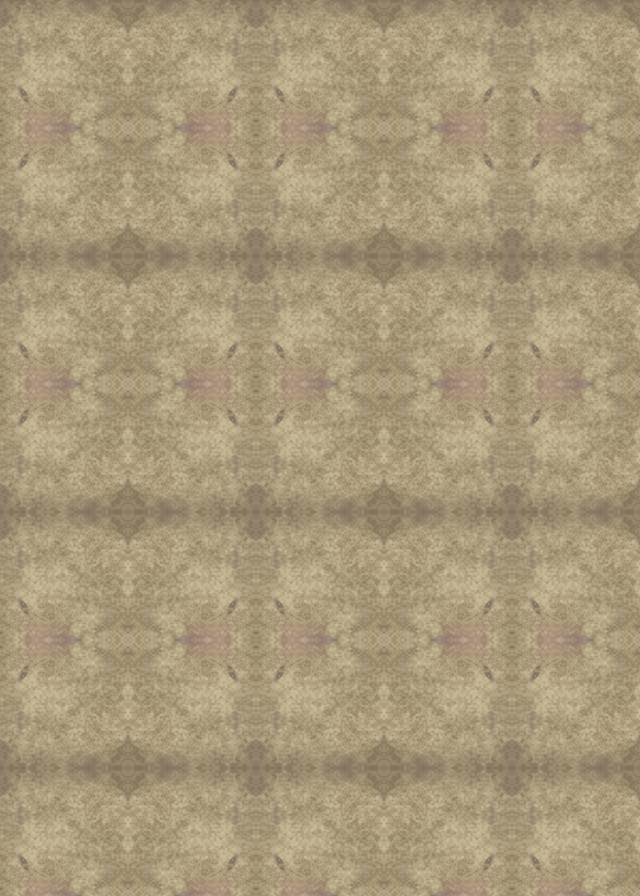
This pattern is drawn by a Shadertoy shader. Its source:

```glsl
// Aged, stained parchment tiled as a kaleidoscope: each cell is mirrored across and down.
// Layered noise gives the mottling; speckled blobs, bands and threads give the stains.
// All detail is computed in the folded cell, so every repeat is the same.
#define CELLS_DOWN 3.5
#define MOTTLE 1.5
#define GRAIN 0.62
#define BAND_DEPTH 0.40
#define STAIN 0.5
#define DARK vec3(0.570, 0.515, 0.390)
#define LIGHT vec3(0.765, 0.705, 0.570)
#define GREY vec3(0.53, 0.48, 0.41)
#define PINK vec3(0.66, 0.53, 0.47)
#define PURPLE vec3(0.48, 0.38, 0.42)
#define OCHRE vec3(0.69, 0.58, 0.38)
#define RUST vec3(0.56, 0.44, 0.33)

float hash(vec2 p) {
    return fract(sin(dot(p, vec2(127.1, 311.7))) * 43758.5453);
}

float noise(vec2 p) {
    vec2 i = floor(p), f = fract(p);
    f = f * f * (3.0 - 2.0 * f);
    return mix(mix(hash(i), hash(i + vec2(1, 0)), f.x),
               mix(hash(i + vec2(0, 1)), hash(i + vec2(1, 1)), f.x), f.y);
}

float fbm(vec2 p) {
    float sum = 0.0, amp = 0.5;
    for (int i = 0; i < 5; i++) {
        sum += amp * noise(p);
        p = mat2(1.6, 1.2, -1.2, 1.6) * p + 17.3;
        amp *= 0.62;
    }
    return sum / 1.195;
}

// Gaussian spot; radius is per axis
float blob(vec2 p, vec2 centre, vec2 radius) {
    vec2 d = (p - centre) / radius;
    return exp(-dot(d, d));
}

float ridge(float x, float width) {
    return exp(-x * x / (width * width));
}

void mainImage(out vec4 fragColor, in vec2 fragCoord) {
    // Fold: m.x runs from grey seam to cell centre, m.y from grey band to pink axis
    vec2 p = vec2(fragCoord.x, iResolution.y - fragCoord.y) / iResolution.y * CELLS_DOWN;
    vec2 m = 2.0 * abs(fract(p + 0.5) - 0.5);
    vec2 warp = vec2(fbm(m * 12.0 + 3.0), fbm(m * 12.0 + 41.0)) - 0.5;
    vec2 w = m + 0.14 * warp;

    // Paper tone: mottling, slanted fibres, creases and fine grain
    float mottle = fbm(m * vec2(8.0, 10.0) + 2.0 * warp + 5.0) - 0.5;
    float fibre = noise(vec2(m.x * 26.0 + m.y * 18.0, m.y * 38.0 - m.x * 14.0)) - 0.5;
    float grain = noise(m * 60.0 + 9.0) - 0.5;
    float crease = ridge(noise(m * vec2(13.0, 19.0) + 4.0 * warp + 30.0) - 0.5, 0.06);
    float tone = 0.58 + MOTTLE * mottle + 0.36 * fibre + GRAIN * grain - 0.16 * crease;

    // Pale fields and shaded seams
    tone += 0.22 * blob(w, vec2(0.32, 0.58), vec2(0.26, 0.24));
    tone += 0.12 * blob(w, vec2(0.3, 0.85), vec2(0.2, 0.12));
    float band = ridge(w.y, 0.16);
    float seam = ridge(w.x, 0.13);
    tone -= BAND_DEPTH * (band + 0.65 * seam * (1.0 - 0.6 * band));
    tone -= 0.10 * smoothstep(0.6, 0.95, w.x);
    vec3 col = mix(DARK, LIGHT, clamp(tone, -0.3, 1.15));
    col = mix(col, GREY, 0.22 * band + 0.08 * seam);

    // Stains are broken into speckles by a fine mask
    float speckle = smoothstep(0.25, 0.7, 0.6 * noise(m * vec2(24.0, 38.0)) + 0.4 * noise(m * 50.0));

    // Lacy beads along the grey band
    float beads = smoothstep(0.45, 0.65, noise(vec2(m.x * 22.0, m.y * 30.0) + 2.0));
    col = mix(col, GREY * 0.9, 0.5 * beads * ridge(m.y, 0.05));
    col = mix(col, GREY * 0.85, 0.55 * blob(w, vec2(0.71, 0.0), vec2(0.04, 0.05)));

    // Pink wash on the axis, ending in a purple fleck
    float wash = smoothstep(0.17, 0.23, w.x) * (1.0 - smoothstep(0.45, 0.65, w.x))
               * smoothstep(0.84, 0.91, w.y);
    col = mix(col, PINK, STAIN * wash * (0.35 + 0.75 * speckle));
    float purple = 0.9 * blob(w, vec2(0.56, 1.0), vec2(0.09, 0.04))
                 + 0.35 * wash * ridge(m.y - 0.97, 0.03)
                 + 0.9 * blob(w, vec2(0.0, 0.03), vec2(0.025, 0.13))
                 + 0.8 * blob(w, vec2(0.16, 0.33), vec2(0.02, 0.11));
    col = mix(col, PURPLE, STAIN * purple * (0.2 + speckle));

    // Slanted dark leaf marks with a faint brown tail
    vec2 leaf = mat2(0.86, 0.51, -0.51, 0.86) * (m + 0.05 * warp - vec2(0.19, 0.74));
    float leafMark = 1.0 - smoothstep(0.4, 1.1, length(leaf / vec2(0.032, 0.1)));
    col = mix(col, GREY * 0.78, leafMark * (0.3 + 0.4 * speckle));
    col = mix(col, RUST, 0.5 * speckle * blob(w, vec2(0.4, 0.76), vec2(0.05, 0.07)));
    float paleLeaf = 1.0 - smoothstep(0.5, 1.1, length((leaf - vec2(0.07, 0.02)) / vec2(0.04, 0.1)));
    col = mix(col, LIGHT, 0.4 * paleLeaf);

    // Upright grey column outline with ochre edging around the cell centre
    float column = 0.85 - 0.12 * (1.0 - smoothstep(0.62, 0.74, m.y)) + 0.1 * warp.x;
    float span = smoothstep(0.6, 0.68, m.y) * (0.35 + 0.65 * speckle);
    col = mix(col, vec3(0.62, 0.59, 0.49), 0.65 * span * ridge(m.x - column, 0.025));
    col = mix(col, OCHRE, 0.5 * span * ridge(m.x - column - 0.055, 0.014));

    // Brown diamonds on the centre line
    float diamond = abs(w.x - 1.0) * 1.3 + abs(w.y - 0.7);
    float lowDiamond = abs(w.x - 1.0) * 1.3 + abs(w.y - 0.2);
    col = mix(col, RUST, 0.35 * speckle * (ridge(diamond, 0.06) + ridge(diamond - 0.14, 0.02)));
    col = mix(col, GREY * 0.85, 0.4 * ridge(lowDiamond, 0.06));

    // Fine rust threads in scattered patches
    float thread = ridge(noise(m * vec2(9.0, 15.0) + 4.0 * warp) - 0.5, 0.04);
    float patches = smoothstep(0.45, 0.7, noise(m * 4.0 + 7.0))
                  + blob(m, vec2(0.6, 0.36), vec2(0.2, 0.12));
    col = mix(col, RUST, 0.4 * thread * min(patches, 1.0));

    fragColor = vec4(clamp(col, 0.0, 1.0), 1.0);
}
```
